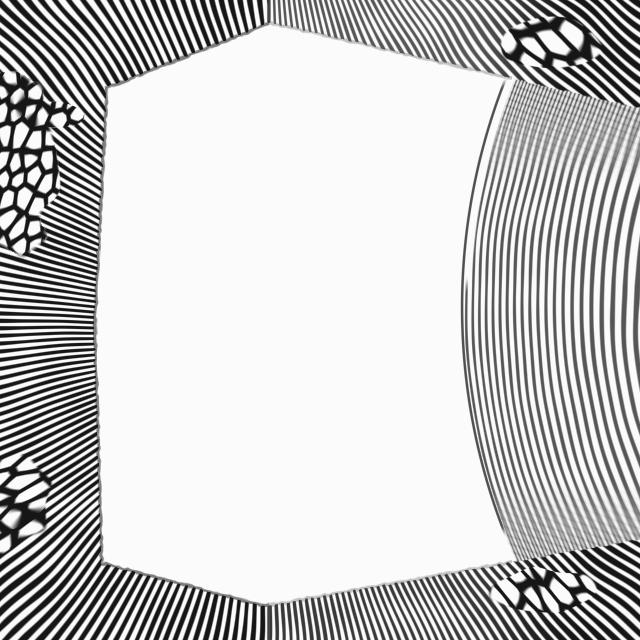
Reproduce this background procedurally as a Shadertoy shader.

```glsl
float hash(vec2 p) {
    vec3 q = fract(vec3(p.xyx) * 0.1031);
    q += dot(q, q.yzx + 33.33);
    return fract((q.x + q.y) * q.z);
}

float noise(vec2 p) {
    vec2 i = floor(p), f = fract(p);
    f = f * f * (3.0 - 2.0 * f);
    return mix(mix(hash(i), hash(i + vec2(1, 0)), f.x),
               mix(hash(i + vec2(0, 1)), hash(i + vec2(1, 1)), f.x), f.y);
}

// Ink coverage of a repeated line; duty is the inked share of each period
float stripe(float phase, float duty) {
    float soft = min(fwidth(phase), 0.5) + 0.08;
    return 1.0 - smoothstep(duty - soft, duty + soft, abs(fract(phase) - 0.5) * 2.0);
}

// Gap between the two nearest cell centres: zero on the cell walls
float cellWall(vec2 p) {
    vec2 base = floor(p);
    float nearest = 9.0, second = 9.0;
    for (int y = -1; y <= 1; y++)
    for (int x = -1; x <= 1; x++) {
        vec2 cell = base + vec2(x, y);
        vec2 seed = cell + 0.15 + 0.7 * vec2(hash(cell), hash(cell + 57.0));
        float d = length(p - seed);
        second = min(second, max(nearest, d));
        nearest = min(nearest, d);
    }
    return second - nearest;
}

// Signed distance bound to the convex frame, negative inside
float frameDistance(vec2 p) {
    vec2 corner[7] = vec2[7](vec2(0.423, 0.964), vec2(0.167, 0.863), vec2(0.148, 0.492),
        vec2(0.159, 0.120), vec2(0.414, 0.053), vec2(1.2, 0.193), vec2(1.2, 0.785));
    float d = -9.0;
    for (int i = 0; i < 7; i++) {
        vec2 edge = corner[(i + 1) % 7] - corner[i];
        d = max(d, dot(p - corner[i], normalize(vec2(edge.y, -edge.x))));
    }
    return d;
}

// Positive inside an ellipse, one at its centre
float patchMask(vec2 p, vec2 centre, vec2 radius) {
    return 1.0 - length((p - centre) / radius);
}

void mainImage(out vec4 fragColor, in vec2 fragCoord) {
    vec2 p = fragCoord / iResolution.xy;
    float px = 1.0 / iResolution.y;
    float grain = noise(p * 24.0);
    float wobble = noise(p * 11.0 + 5.0) - 0.5;

    // Radial hatching, with a second fan at the upper right
    vec2 inward = vec2(0.45, 0.492) - p;
    vec2 fanArm = p - vec2(0.417, 1.33);
    bool rightSide = p.x > 0.42;
    bool upperRight = rightSide && p.y > 0.5;
    float radial = atan(inward.y, inward.x) * (rightSide ? 46.0 : 36.0) + wobble * 0.9;
    float fan = atan(fanArm.x, -fanArm.y) * 42.0 + wobble * 1.2;
    float corner = smoothstep(0.72, 0.9, p.x);
    float duty = 0.5 + 0.22 * (grain - 0.5) + 0.08 * corner;
    float radialInk = stripe(radial, duty);
    float fanInk = stripe(fan, duty);
    float hatch = upperRight ? fanInk : radialInk;
    float paleBand = rightSide ? (1.0 - corner) * (p.y > 0.5 ? 0.28 : 0.15) : 0.0;
    hatch *= 1.0 - paleBand;

    // Cells: a rounded mesh at the left, stretched drops in the corners
    float ragged = (grain - 0.5) * 0.5;
    float mesh = max(patchMask(p, vec2(0.015, 0.755), vec2(0.07, 0.14)),
                     patchMask(p, vec2(0.085, 0.822), vec2(0.055, 0.022))) + ragged;
    float drops = max(patchMask(p, vec2(0.02, 0.21), vec2(0.06, 0.07)),
                  max(patchMask(p, vec2(0.86, 0.93), vec2(0.07, 0.04)),
                      patchMask(p, vec2(0.85, 0.075), vec2(0.08, 0.035)))) + ragged;
    vec2 along = upperRight ? vec2(fan * 0.6, length(fanArm) * 16.0)
                            : vec2(radial * 0.6, length(inward) * 18.0);
    vec2 cellSpace = mesh > 0.0 ? vec2(p.x * 42.0 - p.y * 9.0, p.y * 30.0) : along;
    float cellInk = 1.0 - smoothstep(0.14, 0.36, cellWall(cellSpace));
    hatch = mix(hatch, cellInk, smoothstep(-0.03, 0.05, max(mesh, drops)));

    // Concentric rings, splitting into finer ones toward the top and bottom
    float arc = 0.97 - length(p - vec2(1.692, 0.52));
    float ringPhase = 100.0 * arc - 90.0 * arc * arc + wobble * 0.35;
    float fine = smoothstep(0.22, 0.38, abs(p.y - 0.48));
    float coarseRings = stripe(ringPhase, 0.34 + 0.12 * grain);
    float fineRings = stripe(ringPhase * 2.0, 0.42);
    float rings = mix(coarseRings * 0.72, fineRings * 0.55 + 0.08, fine);
    float crossing = stripe((p.y + p.x * 0.35) * 85.0, 0.35);
    rings += 0.12 * crossing * fine;
    float gap = smoothstep(0.54, 0.57, p.y) * (1.0 - smoothstep(0.012, 0.016, arc));
    rings *= 1.0 - gap;
    rings *= smoothstep(-px, px, arc);

    // Thin outline of the arc
    float arcSpan = smoothstep(0.16, 0.18, p.y) * (1.0 - smoothstep(0.86, 0.88, p.y));
    float outline = 1.0 - smoothstep(0.0008, 0.0008 + 1.5 * px, abs(arc));
    rings = max(rings, outline * arcSpan * 0.75);

    // Frame edge, slightly frayed by the hatching, inked along the left and bottom
    float frame = frameDistance(p) + 0.003 * (noise(p * 150.0) - 0.5);
    float outside = smoothstep(-px, px, frame);
    float rim = 1.0 - smoothstep(0.001, 0.004, abs(frame));
    float rimInk = rightSide ? 0.25 : 0.55;
    float ink = mix(rings, hatch, outside);
    ink = max(ink, rim * rimInk * step(p.x, 0.8));

    // Short seams where the fans meet above and below
    float seam = 1.0 - smoothstep(0.001, 0.004, abs(p.x - 0.42));
    ink = max(ink, seam * outside * 0.8);

    vec3 paper = vec3(0.985);
    vec3 black = vec3(0.09, 0.088, 0.088);
    fragColor = vec4(mix(paper, black, clamp(ink, 0.0, 1.0)), 1.0);
}
```
